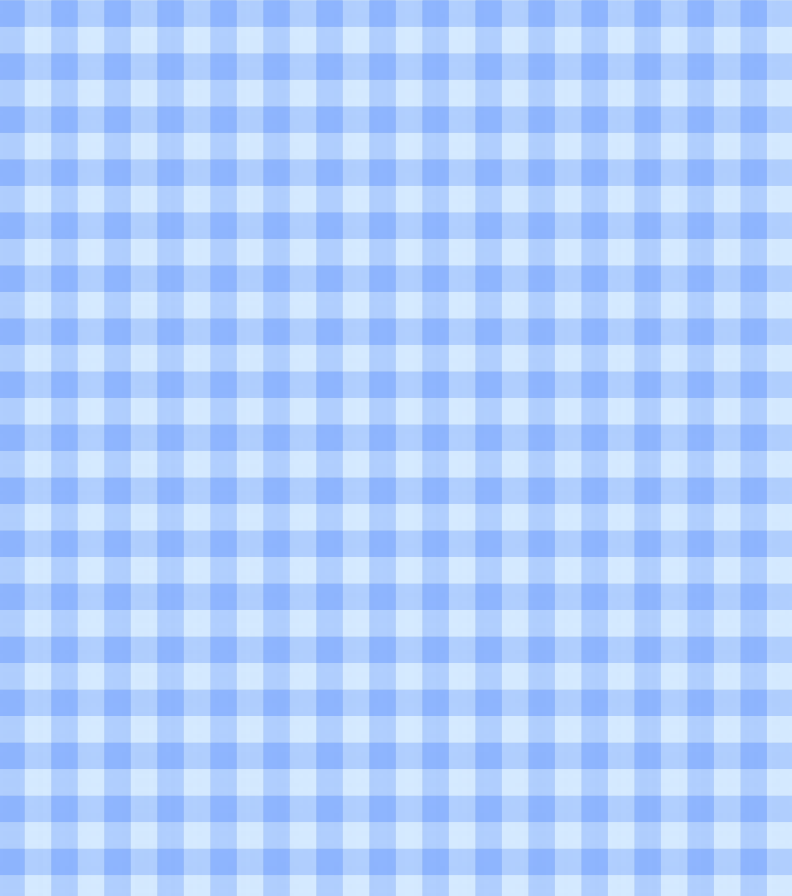
Write a Shadertoy shader that draws this pattern.

```glsl
// Pale blue gingham: two sets of even bands cross at right angles.
// Each band's coverage is found from its distance to the band edge; the number
// of bands over a point picks the tone, with faint seams and thread variation.

#define REPEATS_DOWN 16.9
#define BAND_WIDTH 0.495
#define PHASE vec2(-0.031, 0.010)
#define THREADS 12.0
#define THREAD_DEPTH 0.006
#define SEAM_DEPTH 0.02
#define LIGHT_TONE vec3(0.832, 0.914, 1.000)
#define MIDDLE_TONE vec3(0.690, 0.808, 0.995)
#define DARK_TONE vec3(0.556, 0.708, 0.995)

// Sine-free hash, 0 to 1
float hash(float n) {
    n = fract(n * 0.1031);
    n *= n + 33.33;
    return fract(n * (n + n));
}

// Smoothed coverage of the bands along both axes
vec2 bandCoverage(vec2 cell, float pixel) {
    vec2 fromCentre = abs(fract(cell - 0.5 * BAND_WIDTH + 0.5) - 0.5);
    return clamp(0.5 - (fromCentre - 0.5 * BAND_WIDTH) / pixel, 0.0, 1.0);
}

// Small brightness shift of the warp and weft threads
float threadShift(vec2 cell) {
    vec2 thread = floor(cell * THREADS) + 40.0;
    return (hash(thread.x) + 0.5 * hash(thread.y + 311.0) - 0.75) * THREAD_DEPTH;
}

void mainImage(out vec4 fragColor, in vec2 fragCoord) {
    // Square cells, measured from the upper left
    vec2 p = vec2(fragCoord.x, iResolution.y - fragCoord.y) / iResolution.y;
    vec2 cell = p * REPEATS_DOWN - PHASE;
    vec2 band = bandCoverage(cell, REPEATS_DOWN / iResolution.y);

    // Tone by the number of overlapping bands
    vec3 withoutRow = mix(LIGHT_TONE, MIDDLE_TONE, band.x);
    vec3 withRow = mix(MIDDLE_TONE, DARK_TONE, band.x);
    vec3 color = mix(withoutRow, withRow, band.y);

    // Slightly deeper seams where bands begin and end
    vec2 seam = 4.0 * band * (1.0 - band);
    color -= SEAM_DEPTH * max(seam.x, seam.y);

    color += threadShift(cell);
    fragColor = vec4(clamp(color, 0.0, 1.0), 1.0);
}
```
